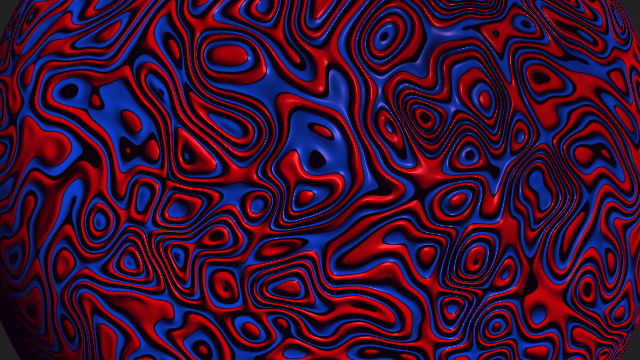
Write a WebGL 2 fragment shader that draws this pattern.

```glsl
#version 300 es
precision highp float;

uniform vec2 u_resolution;
out vec4 fragColor;

// Shape
const float SPHERE_RADIUS = 0.97;   // in canvas heights
const float NOISE_SCALE = 5.6;
const float WARP = 0.35;
const float BANDS = 6.0;            // contour periods per unit of noise
const float RELIEF = 0.006;
const float GRADIENT_STEP = 0.003;

// Band centre and half width, as fractions of one period
const vec2 RED_BAND = vec2(0.24, 0.23);
const vec2 BLUE_BAND = vec2(0.80, 0.17);

// Light and colours
const vec3 LIGHT = vec3(0.41, 0.41, 0.815);
const vec3 INK = vec3(0.045, 0.0, 0.045);
const vec3 RED = vec3(0.80, 0.01, 0.035);
const vec3 BLUE = vec3(0.05, 0.24, 0.80);
const vec3 GLOSS = vec3(0.45, 0.22, 0.28);
const vec3 BACKDROP = vec3(0.13);
const float GLOSS_POWER = 36.0;

const float TAU = 6.28319;

vec3 hashGradient(vec3 cell) {
  vec3 k = vec3(dot(cell, vec3(127.1, 311.7, 74.7)),
                dot(cell, vec3(269.5, 183.3, 246.1)),
                dot(cell, vec3(113.5, 271.9, 124.6)));
  return 2.0 * fract(sin(k) * 43758.5453) - 1.0;
}

float gradientNoise(vec3 p) {
  vec3 cell = floor(p);
  vec3 f = p - cell;
  vec3 fade = f * f * f * (f * (f * 6.0 - 15.0) + 10.0);
  float sum = 0.0;
  for (int i = 0; i < 8; i++) {
    vec3 corner = vec3(i & 1, (i >> 1) & 1, i >> 2);
    vec3 w = mix(1.0 - fade, fade, corner);
    sum += w.x * w.y * w.z * dot(hashGradient(cell + corner), f - corner);
  }
  return sum;
}

// Contour level on the sphere; its fraction selects the band
float contourLevel(vec3 p) {
  p = p * NOISE_SCALE + 17.3;
  p += WARP * sin(1.7 * p.yzx);
  return BANDS * gradientNoise(p);
}

float ridgeHeight(vec3 p) {
  return sin(TAU * contourLevel(p));
}

vec3 ridgeGradient(vec3 p) {
  vec2 e = vec2(GRADIENT_STEP, -GRADIENT_STEP);
  vec3 sum = e.xyy * ridgeHeight(p + e.xyy) + e.yyx * ridgeHeight(p + e.yyx)
           + e.yxy * ridgeHeight(p + e.yxy) + e.xxx * ridgeHeight(p + e.xxx);
  return sum / (4.0 * GRADIENT_STEP * GRADIENT_STEP);
}

float bandMask(float level, vec2 band, float blur) {
  float d = abs(fract(level - band.x + 0.5) - 0.5);
  return 1.0 - smoothstep(band.y - blur, band.y + blur, d);
}

void main() {
  vec2 disc = (gl_FragCoord.xy - 0.5 * u_resolution) / (u_resolution.y * SPHERE_RADIUS);
  float r = length(disc);
  vec3 normal = normalize(vec3(disc, sqrt(max(1.0 - r * r, 0.0))));

  // Coloured bands
  float level = contourLevel(normal);
  float blur = clamp(0.8 * fwidth(level), 0.004, 0.3);
  vec3 paint = mix(INK, BLUE, bandMask(level, BLUE_BAND, blur));
  paint = mix(paint, RED, bandMask(level, RED_BAND, blur));

  // Raised ridges, flattened where they get too fine
  vec3 slope = ridgeGradient(normal);
  slope -= normal * dot(slope, normal);
  float detail = 1.0 - smoothstep(0.15, 0.45, blur) * 0.7;
  vec3 bumped = normalize(normal - RELIEF * detail * slope);

  // Shading: local relief times the falloff of the whole sphere
  float relief = smoothstep(-0.45, 0.25, dot(bumped - normal, LIGHT));
  float falloff = smoothstep(-0.4, 0.3, dot(normal, LIGHT));
  float gloss = pow(max(reflect(-LIGHT, bumped).z, 0.0), GLOSS_POWER);
  vec3 color = mix(INK, paint, relief * falloff);
  color += GLOSS * gloss * falloff * smoothstep(0.1, 0.6, max(paint.r, paint.b));

  // Rim of the sphere
  float edge = 1.5 / (u_resolution.y * SPHERE_RADIUS);
  color = mix(color, BACKDROP, smoothstep(1.0 - edge, 1.0 + edge, r));
  fragColor = vec4(color, 1.0);
}
```
